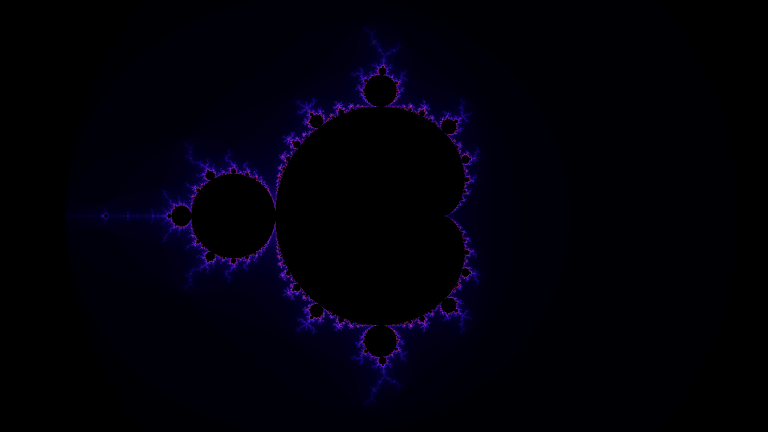
A Shadertoy shader for this background:

```glsl
const int MAX_STEPS = 128;

// Steps before z = z^2 + c leaves the disc of radius 2
int escapeSteps(vec2 c) {
    vec2 z = vec2(0.0);
    for (int i = 0; i < MAX_STEPS; i++) {
        z = vec2(z.x * z.x - z.y * z.y, 2.0 * z.x * z.y) + c;
        if (dot(z, z) > 4.0) return i;
    }
    return MAX_STEPS;
}

// Black to blue, violet, then red and orange at the rim
vec3 escapeColor(int steps) {
    if (steps == MAX_STEPS) return vec3(0.0);
    float heat = float(steps) / 64.0;
    float blue = min(heat, 2.0 - heat);
    return clamp(vec3(0.44 * heat * heat, 0.1 * heat * heat, blue), 0.0, 1.0);
}

void mainImage(out vec4 fragColor, in vec2 fragCoord) {
    const int GRID = 3;
    vec3 color = vec3(0.0);

    // Average a grid of samples inside each pixel
    for (int j = 0; j < GRID; j++) {
        for (int i = 0; i < GRID; i++) {
            vec2 offset = (vec2(i, j) + 0.5) / float(GRID) - 0.5;
            vec2 p = (fragCoord + offset - 0.5 * iResolution.xy) / iResolution.y;
            color += escapeColor(escapeSteps(p * 2.571 - vec2(0.104, 0.0)));
        }
    }
    fragColor = vec4(color / float(GRID * GRID), 1.0);
}
```
